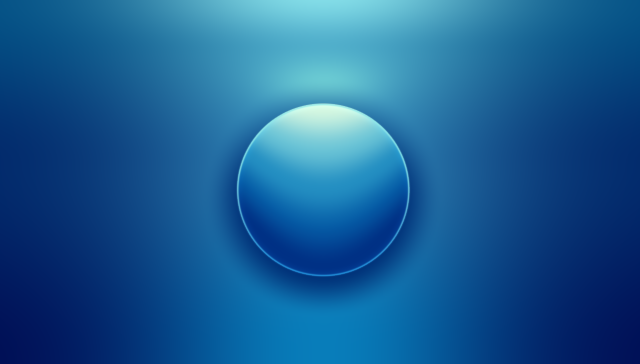
Reproduce this background procedurally as a WebGL 2 fragment shader.

```glsl
#version 300 es
precision highp float;
// A glossy blue sphere with a soft shadow, floating before a lit blue backdrop.
uniform vec2 u_resolution;
out vec4 outColor;

// Bell curve: 1 at zero, falling off over the given width.
float bell(float x, float width) {
  return exp(-x * x / (width * width));
}

// Vertical column of light fading into dark sides; y runs from 0 to 1.
vec3 backdrop(vec2 p, float y) {
  vec3 light = mix(vec3(0.03, 0.49, 0.73), vec3(0.20, 0.55, 0.74), smoothstep(0.05, 0.55, y));
  light = mix(light, vec3(0.30, 0.67, 0.79), smoothstep(0.55, 0.87, y));
  light = mix(light, vec3(0.52, 0.87, 0.91), smoothstep(0.86, 1.02, y));
  vec3 side = mix(vec3(0.0, 0.04, 0.32), vec3(0.0, 0.15, 0.41), smoothstep(0.0, 0.55, y));
  side = mix(side, vec3(0.0, 0.30, 0.51), smoothstep(0.55, 1.0, y));
  return mix(side, light, bell(p.x - 0.01, 0.51));
}

// Sphere shading; q is the position in radii from its centre.
vec3 sphere(vec2 q) {
  float lit = q.y - 0.62 * q.x * q.x * (1.0 - 0.35 * q.y);
  vec3 color = mix(vec3(0.0, 0.19, 0.52), vec3(0.02, 0.36, 0.65), smoothstep(-0.9, -0.35, lit));
  color = mix(color, vec3(0.14, 0.56, 0.76), smoothstep(-0.5, 0.05, lit));
  color = mix(color, vec3(0.42, 0.77, 0.84), smoothstep(0.0, 0.52, lit));
  return mix(color, vec3(0.84, 0.97, 0.88), smoothstep(0.42, 0.98, lit));
}

void main() {
  vec2 p = (gl_FragCoord.xy - 0.5 * u_resolution) / u_resolution.y;
  float pixel = 1.0 / u_resolution.y;
  float radius = 0.237;
  vec2 q = (p - vec2(0.009, -0.022)) / radius;
  float edge = (length(q) - 1.0) * radius;
  vec3 color = backdrop(p, p.y + 0.5);

  // Pale halo above the sphere
  vec2 halo = (p - vec2(0.012, 0.275)) / vec2(0.15, 0.065);
  color = mix(color, vec3(0.46, 0.84, 0.84), 0.75 * exp(-dot(halo, halo)));

  // Shadow, shifted down and weaker toward the top
  float shadowEdge = (length(q + vec2(0.0, 0.09)) - 1.0) * radius;
  float shadow = 1.0 - smoothstep(-0.03, 0.095, shadowEdge);
  shadow *= mix(1.0, 0.4, smoothstep(-0.1, 1.1, q.y));
  color = mix(color, vec3(0.0, 0.19, 0.47), shadow);

  // Sphere body, then its thin bright rim
  color = mix(color, sphere(q), 1.0 - smoothstep(-pixel, pixel, edge));
  float rim = bell(edge + 0.002, max(0.0028, pixel));
  vec3 rimColor = mix(vec3(0.14, 0.58, 0.85), vec3(0.55, 0.87, 0.86), smoothstep(-1.0, 0.3, q.y));
  color = mix(color, rimColor, 0.75 * rim);
  color += 0.05 * vec3(0.2, 0.8, 1.0) * bell(edge + 0.002, 0.012) * step(edge, 0.0);

  outColor = vec4(color, 1.0);
}
```
